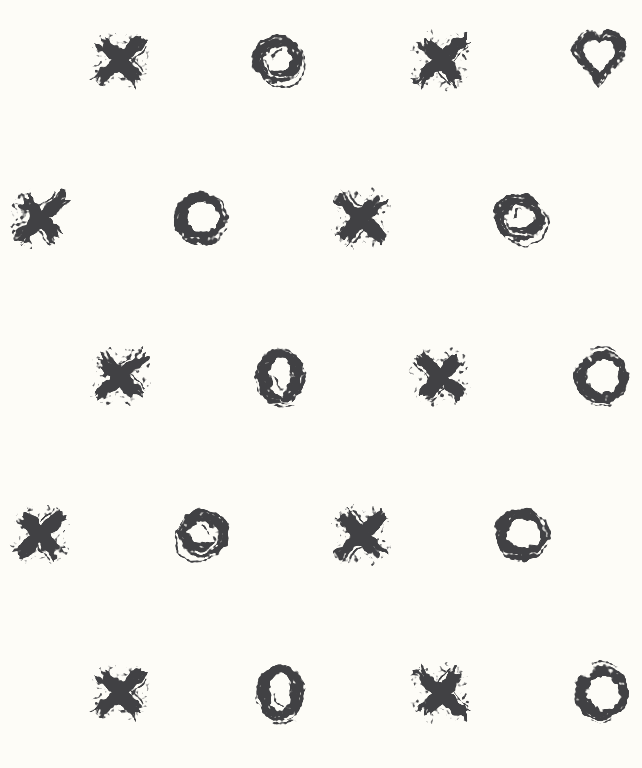
A Shadertoy shader for this pattern:

```glsl
// Staggered rows of dry-brush crosses and rings, with one heart, in charcoal on warm white.

const vec3 PAPER = vec3(0.992, 0.988, 0.969);
const vec3 INK = vec3(0.255, 0.255, 0.265);
const float COLUMNS = 4.0;
const float ROW_PITCH = 0.985;   // in column widths
const float FIRST_ROW = 0.377;
const float MARK_RADIUS = 0.169;

// Kinds of round mark, two per row from the top
const int LOOPED = 0, ROUND = 1, OVAL = 2, WIDE = 3, HEART = 4;
const int KINDS[10] = int[10](LOOPED, HEART, ROUND, LOOPED, OVAL, WIDE, LOOPED, ROUND, OVAL, WIDE);

float hash(vec2 cell) {
    uvec2 q = uvec2(ivec2(cell)) * uvec2(1597334673u, 3812015801u);
    uint n = (q.x ^ q.y) * 1597334673u;
    return float((n ^ (n >> 15)) & 65535u) / 65536.0;
}

float gradDot(vec2 cell, vec2 offset) {
    float a = 6.28318 * hash(cell);
    return dot(vec2(cos(a), sin(a)), offset);
}

// Gradient noise, about -0.7 to 0.7
float noise(vec2 p) {
    vec2 i = floor(p), f = p - i;
    vec2 u = f * f * f * (f * (f * 6.0 - 15.0) + 10.0);
    vec2 e = vec2(1.0, 0.0);
    return mix(mix(gradDot(i, f), gradDot(i + e.xy, f - e.xy), u.x),
               mix(gradDot(i + e.yx, f - e.yx), gradDot(i + e.xx, f - e.xx), u.x), u.y);
}

// Thin arc centred on the unit direction dir
float arc(vec2 p, float radius, float halfWidth, vec2 dir, float halfSpan) {
    float len = max(length(p), 1e-4);
    return max(abs(len - radius) - halfWidth, (cos(halfSpan) - dot(p, dir) / len) * radius);
}

// Straight stroke with ragged, streaky ends and one loose bristle line
float stroke(vec2 p, vec2 a, vec2 b, float halfWidth, float seed) {
    float halfLen = 0.5 * distance(a, b);
    vec2 dir = normalize(b - a);
    vec2 m = p - 0.5 * (a + b);
    float t = dot(m, dir), s = dot(m, vec2(-dir.y, dir.x));
    float shift = seed * 17.3;
    float ragged = 0.35 * noise(vec2(s * 6.0, shift));
    float d = max(abs(s) - halfWidth + 0.12 * noise(vec2(t * 3.0, sign(s) * 5.0 + shift)),
                  abs(t) - halfLen + ragged);
    float dryness = smoothstep(0.4, 1.0, abs(t) / halfLen);
    float streak = noise(vec2(t * 1.6, s * 7.0) + shift);
    d = max(d, 0.12 * (streak - mix(0.8, 0.2, dryness)));
    float side = noise(vec2(shift, 3.7)) > 0.0 ? 1.0 : -1.0;
    float bristle = max(abs(s - side * (halfWidth + 0.1)) - 0.028, abs(t - 0.55 * halfLen) - 0.38);
    return min(d, bristle);
}

float brushCross(vec2 p, float seed, float splatter) {
    float d = min(stroke(p, vec2(-0.68, 0.74), vec2(0.68, -0.74), 0.28, seed),
                  stroke(p, vec2(-0.86, -0.8), vec2(0.9, 0.84), 0.24, seed + 7.0));
    // Specks thrown off near the strokes
    float speck = 0.1 * (0.36 - 0.14 * splatter - noise(p * 6.0 + seed * 11.7));
    float reach = max(d - 0.22 - 0.15 * splatter, length(p) - 1.15);
    reach = max(reach, splatter * (p.x + 0.35));
    return min(d, max(speck, reach));
}

// Elliptical ring, worn towards wearDir
float brushRing(vec2 p, vec2 outer, vec2 inner, vec2 innerCentre, vec2 wearDir, float seed) {
    float len = max(length(p / outer), 1e-4);
    float hole = (1.0 - length((p - innerCentre) / inner)) * min(inner.x, inner.y);
    float d = max((len - 1.0) * outer.x, hole + 0.12 * noise(p * 5.0 + seed * 9.1));
    float streak = noise(vec2(len * 7.0, atan(p.x, p.y) * 1.8) + seed * 13.7);
    float wear = smoothstep(0.7, 0.95, len) * (0.5 + 0.5 * dot(p / len, wearDir));
    return max(d, 0.12 * (streak - mix(0.55, 0.12, wear)));
}

float heart(vec2 p) {
    p.x = abs(p.x);
    if (p.x + p.y > 1.0) return length(p - vec2(0.25, 0.75)) - 0.35355;
    float edge = distance(p, vec2(0.5 * max(p.x + p.y, 0.0)));
    return min(distance(p, vec2(0.0, 1.0)), edge) * sign(p.x - p.y);
}

float brushHeart(vec2 p) {
    float outer = 1.65 * heart((p - vec2(-0.08, -0.96)) / vec2(1.65, 1.87));
    float inner = 0.95 * heart((p - vec2(-0.08, -0.45)) / vec2(0.95, 1.13));
    float streak = noise(vec2(outer * 8.0, atan(p.x, p.y) * 2.0) + 41.0);
    float wear = smoothstep(-0.25, -0.05, outer);
    return max(max(outer, -inner), 0.12 * (streak - mix(0.6, 0.2, wear)));
}

float roundMark(vec2 p, int kind) {
    float seed = float(kind) + 2.0;
    if (kind == HEART) return brushHeart(p);
    if (kind == LOOPED) {
        float d = brushRing(p - vec2(-0.1, 0.05), vec2(0.94, 0.88), vec2(0.52, 0.4), vec2(0.04, 0.0), vec2(0.6, -0.8), seed);
        d = max(d, -arc(p - vec2(0.05, -0.02), 0.62, 0.03, vec2(-0.6, -0.8), 0.9));
        d = min(d, arc(p - vec2(0.02, 0.06), 0.3, 0.03, vec2(-0.8, 0.6), 0.8));
        return min(d, arc(p - vec2(0.14, -0.2), 0.8, 0.028, vec2(0.6, -0.8), 1.5));
    }
    if (kind == ROUND)
        return brushRing(p, vec2(1.0, 0.98), vec2(0.6, 0.56), vec2(0.08, 0.05), vec2(0.7, -0.7), seed);
    if (kind == OVAL) {
        float d = brushRing(p, vec2(0.92, 1.03), vec2(0.4, 0.68), vec2(0.0), vec2(0.0, -1.0), seed);
        d = min(d, arc(p - vec2(0.3, 0.0), 0.52, 0.025, vec2(-0.8, -0.6), 0.6));
        return min(d, arc(p, 1.12, 0.03, vec2(0.1, -0.995), 0.35));
    }
    float d = brushRing(p, vec2(1.0, 1.0), vec2(0.59, 0.63), vec2(0.06, 0.0), vec2(-0.7, 0.7), seed);
    return min(d, min(arc(p, 1.1, 0.022, vec2(0.1, 0.995), 0.4), arc(p, 1.08, 0.022, vec2(0.0, -1.0), 0.3)));
}

void mainImage(out vec4 fragColor, in vec2 fragCoord) {
    // Half-drop grid, rows counted from the top
    vec2 q = vec2(fragCoord.x, iResolution.y - fragCoord.y) * COLUMNS / iResolution.x;
    float row = max(floor((q.y - FIRST_ROW) / ROW_PITCH + 0.5), 0.0);
    float start = mod(row, 2.0) < 0.5 ? 0.747 : 0.252;
    float col = floor(q.x - start + 0.5);
    vec2 p = (q - vec2(start + col, FIRST_ROW + row * ROW_PITCH)) / MARK_RADIUS;
    p.y = -p.y;

    // Per-mark variation
    int r = int(row) % 5;
    float pair = mod(floor(col * 0.5), 2.0);
    bool isCross = mod(col, 2.0) < 0.5;
    float seed = pair < 0.5 ? mod(float(r), 4.0) + 1.0 : 12.0 + float(min(r, 4 - r));
    if (isCross && pair > 0.5 && r >= 3) p.y = -p.y;
    if (isCross ? pair > 0.5 && r > 0 && r < 4 : pair < 0.5 && r == 3) p.x = -p.x;
    float splatter = r == 1 && pair < 0.5 ? 1.0 : 0.0;

    // Hand wobble, then ink
    vec2 w = p + 0.13 * vec2(noise(p * 2.5 + seed * 5.3), noise(p * 2.5 + seed * 5.3 + 31.0));
    float d = isCross ? brushCross(w, seed, splatter) : roundMark(w, KINDS[r * 2 + int(pair)]);
    d += 0.06 * noise(p * 7.0 + seed * 3.1);
    float pixel = COLUMNS / (iResolution.x * MARK_RADIUS);
    float ink = length(p) < 1.6 ? smoothstep(0.6, -0.6, d / pixel) : 0.0;
    fragColor = vec4(mix(PAPER, INK, ink), 1.0);
}
```
